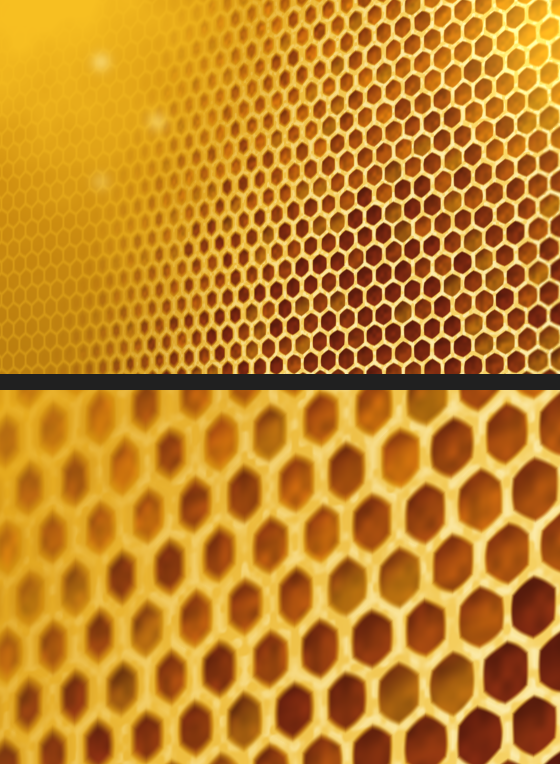
Top, the full canvas; bottom, a detail of the centre.
A Shadertoy shader for this texture:

```glsl
// Golden honeycomb seen at a slant, sharp at the right and melting into blur at the left.

const vec3 AMBER  = vec3(0.84, 0.58, 0.06);
const vec3 YELLOW = vec3(0.97, 0.75, 0.13);
const vec3 OLIVE  = vec3(0.70, 0.47, 0.06);
const vec3 ORANGE = vec3(0.79, 0.44, 0.05);
const vec3 BROWN  = vec3(0.47, 0.15, 0.06);
const vec3 UMBER  = vec3(0.27, 0.07, 0.04);
const vec3 CREAM  = vec3(0.97, 0.84, 0.43);
const vec3 PALE   = vec3(0.99, 0.94, 0.72);

const float PERSPECTIVE = 0.26;               // growth of the comb towards the right
const float ROW_TILT    = 0.25;               // rise of the rows
const vec2  CELL_PITCH  = vec2(0.0316, 0.0425); // column and row spacing at the left edge
const vec2  CELL_PHASE  = vec2(-0.13, 0.087);
const float ROW_HEIGHT  = 0.8660254;          // row spacing of a unit hexagon grid
const float HOLE_NEAR   = 0.415;
const float HOLE_FAR    = 0.29;
const float JITTER      = 0.05;

float hash(vec2 p) {
    return fract(sin(dot(p, vec2(127.1, 311.7))) * 43758.5453);
}

float noise(vec2 p) {
    vec2 i = floor(p), f = fract(p);
    f = f * f * (3.0 - 2.0 * f);
    return mix(mix(hash(i), hash(i + vec2(1, 0)), f.x),
               mix(hash(i + vec2(0, 1)), hash(i + vec2(1, 1)), f.x), f.y);
}

float spot(vec2 p, vec2 center, float radius) {
    vec2 d = (p - center) / radius;
    return exp(-dot(d, d));
}

// Canvas position to a flat grid of unit hexagons
vec2 combPlane(vec2 uv) {
    float w = 1.0 + PERSPECTIVE * uv.x;
    vec2 plane = vec2(uv.x, uv.y - 0.5 - ROW_TILT * uv.x) / w;
    return (plane / CELL_PITCH + CELL_PHASE) * vec2(1.0, ROW_HEIGHT);
}

// Offset from the nearest cell center
vec2 hexOffset(vec2 q) {
    vec2 s = vec2(1.0, 2.0 * ROW_HEIGHT);
    vec2 a = q - s * floor(q / s + 0.5);
    vec2 b = q - s * (floor(q / s) + 0.5);
    return dot(a, a) < dot(b, b) ? a : b;
}

// 0 at the center, about 0.5 at the border; corners are partly rounded
float roundHex(vec2 p) {
    vec2 a = abs(p);
    return mix(max(a.x, dot(a, vec2(0.5, ROW_HEIGHT))), length(p), 0.35);
}

void mainImage(out vec4 fragColor, in vec2 fragCoord) {
    vec2 uv = fragCoord / iResolution.y;
    vec2 q = combPlane(uv);
    vec2 p = hexOffset(q);
    vec2 id = floor((q - p) * vec2(2.0, 1.0 / ROW_HEIGHT) + 0.5);
    float rnd = hash(id), rnd2 = hash(id + 37.0);
    float pixel = fwidth(q.y);

    // Focus: the blur grows to the left, sooner at the top
    float focus = uv.x - 0.35 * (uv.y - 0.4);
    float sharp = smoothstep(0.3, 1.05, focus);
    float visible = smoothstep(0.2, 0.65, focus);
    float soft = mix(0.17, 0.035, sharp) + 0.05 * smoothstep(1.3, 1.5, uv.x);
    soft = max(soft, pixel);

    // Hole: narrow when seen obliquely, slightly uneven
    vec2 wobble = (vec2(noise(q * 2.3), noise(q * 2.3 + 50.0)) - 0.5) * JITTER;
    vec2 h = p + wobble + (vec2(rnd, rnd2) - 0.5) * JITTER;
    h.x *= mix(1.35, 1.0, sharp);
    float d = roundHex(h);
    float radius = mix(HOLE_FAR, HOLE_NEAR, sharp) + 0.03 * (rnd2 - 0.5);
    float hole = visible * (1.0 - smoothstep(radius - soft, radius + soft, d));

    // Wax walls: broad light and shade, with a pale crest where in focus
    float cloud = noise(uv * 6.0) * 0.6 + noise(uv * 17.0) * 0.4;
    float topLeft = spot(uv, vec2(0.08, 1.05), 0.42);
    float topRight = spot(uv, vec2(1.5, 0.92), 0.26);
    vec3 wall = mix(AMBER, YELLOW, clamp(topLeft + 0.5 * sharp + 0.5 * (cloud - 0.4), 0.0, 1.0));
    wall = mix(wall, OLIVE, 0.75 * spot(uv, vec2(0.05, 0.0), 0.45));
    float ridge = smoothstep(0.33, 0.52, roundHex(p + wobble));
    wall = mix(wall, YELLOW, 0.35 * ridge * (1.0 - sharp));
    float grain = noise(q * 7.0);
    wall = mix(wall, CREAM, sharp * smoothstep(0.36, 0.46, d) * 0.9);
    wall = mix(wall, PALE, sharp * ridge * smoothstep(0.2, 0.75, grain) * 0.85);

    // Cell interior: darker low on the comb, shadowed towards its upper left
    float depth = 0.85 - 0.75 * uv.y + 0.65 * (rnd - 0.5) + 0.35 * (cloud - 0.5);
    depth += 0.3 * spot(uv, vec2(1.1, 0.25), 0.3);
    vec3 inside = mix(ORANGE, BROWN, clamp(depth, 0.0, 1.0));
    inside = mix(inside, OLIVE, 0.6 * step(0.82, rnd2));
    float shadow = smoothstep(-0.15, 0.4, dot(h, vec2(-0.45, 0.9)));
    inside = mix(inside, mix(BROWN, UMBER, clamp(depth, 0.0, 1.0)), 0.65 * shadow);
    inside *= 0.9 + 0.25 * noise(q * 5.0 + 9.0);
    inside = mix(inside, YELLOW, 0.5 * topRight);

    vec3 color = mix(wall, inside, hole);
    color += vec3(0.12, 0.13, 0.03) * topRight;

    // Unfocused glints on the far wax
    for (int i = 0; i < 3; i++) {
        float k = float(i);
        vec2 center = vec2(0.27 + 0.15 * mod(k, 2.0), 0.834 - 0.16 * k);
        color = mix(color, CREAM, (0.8 - 0.2 * k) * spot(uv, center, 0.026));
    }
    fragColor = vec4(clamp(color, 0.0, 1.0), 1.0);
}
```
